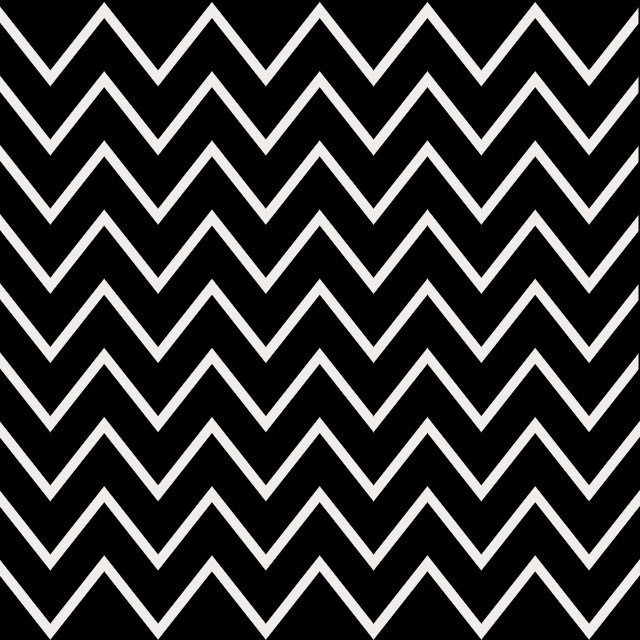
This pattern is drawn by a WebGL 1 fragment shader. Its source:

```glsl
precision highp float;
// Nine thin off-white zigzag lines stacked on black, with sharp mitred corners.
// A triangle wave is subtracted from y, so each line becomes a level band;
// the nearest band is found by rounding, and its edges are smoothed.

uniform vec2 u_resolution;

const vec3 BACKGROUND = vec3(0.0);
const vec3 LINE_COLOR = vec3(0.937, 0.925, 0.914);

const float ROWS = 9.0;
const float ROW_STEP = 0.10807;     // vertical spacing of the lines
const float LOWEST_ROW = 0.0664;    // mid height of the bottom line
const float PERIOD = 0.16836;       // width of one zigzag
const float FIRST_PEAK = 0.1628;    // x of the first full peak
const float AMPLITUDE = 0.0534;     // mid height to peak
const float HALF_HEIGHT = 0.0126;   // half the vertical line thickness
const float SHORT_END = 0.9977;     // right end of the shorter lines
const float LONG_ROWS = 3.0;        // bottom lines that reach the right edge

// Triangle wave from -1 to 1, with a peak at phase 0.
float triangleWave(float phase) {
  return 4.0 * abs(fract(phase) - 0.5) - 1.0;
}

// Coverage of a shape from its signed distance, over one pixel.
float coverage(float signedDistance, float pixel) {
  return clamp(0.5 - signedDistance / pixel, 0.0, 1.0);
}

void main() {
  float pixel = 1.0 / min(u_resolution.x, u_resolution.y);
  vec2 p = gl_FragCoord.xy / u_resolution;

  // Flatten the zigzags and pick the nearest line.
  float wave = AMPLITUDE * triangleWave((p.x - FIRST_PEAK) / PERIOD);
  float height = p.y - wave - LOWEST_ROW;
  float row = clamp(floor(height / ROW_STEP + 0.5), 0.0, ROWS - 1.0);

  // Turn the vertical offset into a distance across the slanted stroke.
  float slope = 4.0 * AMPLITUDE / PERIOD;
  float offset = abs(height - row * ROW_STEP) - HALF_HEIGHT;
  float line = coverage(offset / sqrt(1.0 + slope * slope), pixel);

  // The upper lines stop just short of the right edge.
  float trimmed = coverage(p.x - SHORT_END, pixel);
  line *= mix(1.0, trimmed, step(LONG_ROWS - 0.5, row));

  gl_FragColor = vec4(mix(BACKGROUND, LINE_COLOR, line), 1.0);
}
```
